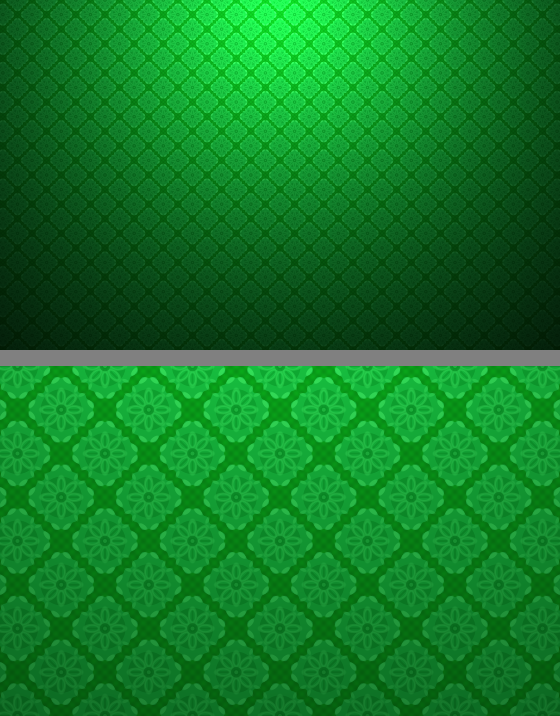
Top, the full canvas; bottom, a detail of the centre.
Write a WebGL 2 fragment shader that draws this pattern.

```glsl
#version 300 es
precision highp float;
// Green damask: eight-petalled medallions on a square, staggered lattice,
// each built from polar distance formulas with scalloped edges and leaf pairs,
// under a soft glow that falls off from the middle of the top edge.

#define REPEATS_DOWN 12.0
#define GLOW_STRENGTH 1.03
#define GLOW_FALLOFF 1.5
#define GLOW_POWER 1.4
#define MEDALLION_RADIUS 0.335
#define LINE_WIDTH 0.011
#define STIPPLE_COUNT 8.0
#define GROUND vec3(0.045, 0.84, 0.13)
#define MEDALLION vec3(0.12, 1.00, 0.33)
#define PALE vec3(0.33, 1.25, 0.52)
#define SHADE vec3(0.04, 0.80, 0.20)

uniform vec2 u_resolution;
out vec4 outColor;

const float TAU = 6.2831853;

// Coverage of the inside of a signed distance, softened by one pixel
float fill(float d, float px) {
  return 1.0 - smoothstep(-0.6 * px, 0.6 * px, d);
}

// Fine line along d = 0, dimmed where it is thinner than a pixel
float line(float d, float px) {
  float halfWidth = max(LINE_WIDTH, 0.5 * px);
  return fill(abs(d) - halfWidth, px) * LINE_WIDTH / halfWidth;
}

// Approximate distance to an ellipse with the given half axes
float ellipse(vec2 p, vec2 radii) {
  return (length(p / radii) - 1.0) * min(radii.x, radii.y);
}

// Offset from the nearest centre of the staggered lattice
vec2 latticeOffset(vec2 cell) {
  vec2 a = fract(cell + 0.5) - 0.5;
  vec2 b = fract(cell) - 0.5;
  return abs(a.x) + abs(a.y) < abs(b.x) + abs(b.y) ? a : b;
}

// Fold the angle into one mirrored sector whose axis is +x
vec2 foldSector(vec2 p, float sectors) {
  float sector = TAU / sectors;
  float angle = atan(p.y, p.x + 1e-6);
  angle = abs(mod(angle + 0.5 * sector, sector) - 0.5 * sector);
  return length(p) * vec2(cos(angle), sin(angle));
}

vec2 rotate(vec2 p, float angle) {
  float c = cos(angle), s = sin(angle);
  return vec2(c * p.x + s * p.y, c * p.y - s * p.x);
}

vec3 damask(vec2 cell, float px) {
  vec2 p = latticeOffset(cell);
  float r = length(p);
  float angle = atan(p.y, p.x + 1e-6);
  vec2 quarter = foldSector(p, 4.0);
  vec2 eighth = foldSector(p, 8.0);

  // Stippled ground between the medallions
  vec2 dots = cos(TAU * STIPPLE_COUNT * cell);
  vec3 color = GROUND * (1.0 + 0.07 * dots.x * dots.y);

  // Scalloped body, longest towards its four tips
  float edge = MEDALLION_RADIUS + 0.04 * cos(4.0 * angle) - 0.014 * cos(16.0 * angle);
  float body = fill(r - edge, px);
  color = mix(color, MEDALLION, body);

  // Pale leaf pairs beside each tip and small leaves on the diagonals
  float tipLeaf = ellipse(rotate(quarter - vec2(0.335, 0.065), 2.2), vec2(0.055, 0.024));
  float sideLeaf = ellipse(rotate(quarter - vec2(0.235, 0.170), 0.4), vec2(0.040, 0.018));
  color = mix(color, PALE, 0.70 * fill(tipLeaf, px));
  color = mix(color, PALE, 0.45 * fill(sideLeaf, px));

  // Dark gaps around the flower, then its petals and their outlines
  float petal = ellipse(eighth - vec2(0.145, 0.0), vec2(0.085, 0.042));
  float ring = fill(r - 0.235, px) * body;
  color = mix(color, SHADE, 0.55 * ring * (1.0 - fill(petal, px)));
  color = mix(color, PALE, 0.40 * line(petal, px));
  color = mix(color, SHADE, 0.50 * line(eighth.y, px) * fill(petal + 0.012, px));

  // Dark heart with a pale bead
  color = mix(color, SHADE, 0.70 * fill(r - 0.060, px));
  return mix(color, PALE, 0.40 * fill(r - 0.022, px));
}

// Brightness around the middle of the top edge, in canvas heights
float glow(vec2 fromCentre) {
  float reach = length(fromCentre - vec2(0.0, 0.5)) + 1e-5;
  return GLOW_STRENGTH * exp(-GLOW_FALLOFF * pow(reach, GLOW_POWER));
}

void main() {
  vec2 fromCentre = (gl_FragCoord.xy - 0.5 * u_resolution) / u_resolution.y;
  float px = REPEATS_DOWN / u_resolution.y;
  vec3 color = damask(fromCentre * REPEATS_DOWN, px) * glow(fromCentre);
  outColor = vec4(clamp(color, 0.0, 1.0), 1.0);
}
```
